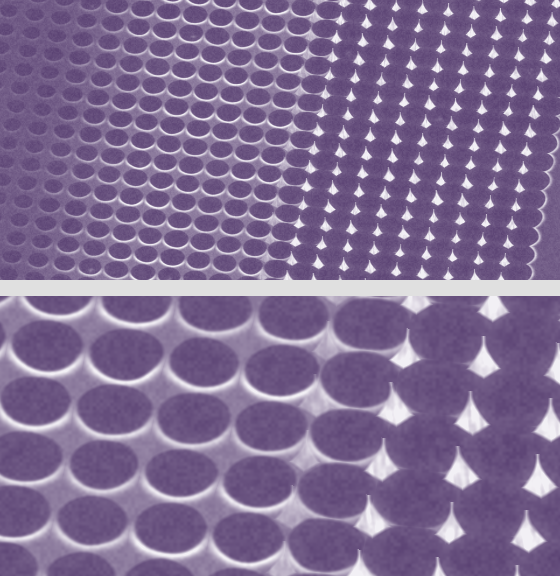
Top: the whole. Bottom: its middle third, enlarged.
Write a WebGL 2 fragment shader that draws this pattern.

```glsl
#version 300 es
precision highp float;
// Micrograph of a tilted pit lattice: shallow dimples grow, merge and leave bright spikes.

uniform vec2 u_resolution;
out vec4 outColor;

// Lengths are in canvas heights, the canvas being two wide.
const vec2 ORIGIN = vec2(0.896, 0.521);       // centre of pit (0, 0)
const vec2 COLUMN_STEP = vec2(0.0932, -0.0101);
const vec2 ROW_STEP = vec2(-0.0133, -0.0659);
const float BEND = 0.0115;                    // sag of the rows
const float LAST_COLUMN = 11.0;

// Radii and widths are in lattice cells.
const float RADIUS_SHALLOW = 0.35;
const float RADIUS_OPEN = 0.455;
const float RADIUS_MERGED = 0.59;
const float RIM_WIDTH = 0.068;
const float EDGE_SOFTNESS = 0.035;
const float GRAIN = 0.085;

const vec3 SHADOW = vec3(0.40, 0.31, 0.49);
const vec3 HIGHLIGHT = vec3(0.95, 0.94, 0.96);

float hash(vec2 p) {
    vec3 q = fract(vec3(p.xyx) * 0.1031);
    q += dot(q, q.yzx + 33.33);
    return fract((q.x + q.y) * q.z);
}

float noise(vec2 p) {
    vec2 i = floor(p), f = fract(p);
    f = f * f * (3.0 - 2.0 * f);
    return mix(mix(hash(i), hash(i + vec2(1, 0)), f.x),
               mix(hash(i + vec2(0, 1)), hash(i + vec2(1, 1)), f.x), f.y);
}

// Pits widen from left to right until they overlap.
float pitRadius(vec2 cell) {
    float r = mix(RADIUS_SHALLOW, RADIUS_OPEN, smoothstep(-9.0, -4.0, cell.x));
    r = mix(r, RADIUS_MERGED, smoothstep(0.5, 4.0, cell.x));
    return r + 0.03 * (hash(cell + 71.0) - 0.5);
}

// Arrowhead with concave flanks and a short lower prong; o is in row heights.
float spike(vec2 o, float size, float soft) {
    o /= size;
    float drop = max((0.42 - o.y) / 0.56, 0.0);
    float flank = abs(o.x) - 0.34 * pow(drop, 1.6) - 0.015;
    float base = -0.25 + 0.6 * abs(o.x) - o.y;
    return 1.0 - smoothstep(-soft, soft, max(flank, base));
}

void main() {
    vec2 p = gl_FragCoord.xy / u_resolution * vec2(2.0, 1.0);
    float rowHeight = length(ROW_STEP);
    float soft = max(EDGE_SOFTNESS, 0.8 / (u_resolution.y * rowHeight));

    // Lattice coordinates: x counts columns, y counts rows downward.
    mat2 lattice = mat2(COLUMN_STEP, ROW_STEP);
    vec2 d = p - ORIGIN;
    d.y -= BEND * d.x * d.x;
    vec2 uv = inverse(lattice) * d;
    uv += 0.05 * (vec2(noise(p * 28.0), noise(p * 28.0 + 50.0)) - 0.5);
    vec2 nearest = floor(uv + 0.5);

    // Nearest pit edge and the lit lower rims.
    float gap = 9.0, centre = 9.0, rim = 0.0;
    for (int j = -1; j <= 1; j++) {
        for (int i = -1; i <= 1; i++) {
            vec2 cell = nearest + vec2(i, j);
            if (cell.x > LAST_COLUMN) continue;
            vec2 q = uv - cell;
            float r = length(q);
            float edge = r - pitRadius(cell);
            float facing = smoothstep(-0.25, 0.75, q.y / max(r, 0.001));
            float across = edge / (RIM_WIDTH * (edge > 0.0 ? 1.3 : 0.8));
            float shine = 0.75 + 0.4 * hash(cell + 13.0);
            rim = max(rim, exp(-across * across) * facing * shine);
            gap = min(gap, edge);
            centre = min(centre, r);
        }
    }
    float outside = smoothstep(-soft, soft, gap);

    // Plate and pit floors.
    float band = smoothstep(-9.0, -3.0, uv.x) * (1.0 - smoothstep(1.0, 4.0, uv.x));
    float plate = 0.07 + 0.20 * band + 0.2 * smoothstep(2.0, 4.0, uv.x);
    float pit = 0.035 - 0.05 * smoothstep(0.55, 0.2, centre) + 0.02 * band;
    float tone = mix(pit, plate, outside);

    // Crescents fade where the pits merge.
    float rimLevel = 0.1 + 0.62 * smoothstep(-8.5, -3.5, uv.x);
    rimLevel *= 1.0 - 0.9 * smoothstep(1.0, 3.8, uv.x);
    tone += rim * rimLevel * smoothstep(-0.08, 0.02, gap);

    // Spikes stand on the corners between pits.
    vec2 corner = floor(uv) + 0.5;
    float luck = hash(corner + 29.5);
    vec2 o = lattice * (uv - corner) / rowHeight;
    o.x += (luck - 0.5) * 0.25 * o.y;
    float tip = spike(o, 0.85 + 0.25 * luck, soft * 1.3);
    float streak = 0.65 + 0.4 * noise(vec2(o.x * 14.0, o.y * 4.0) + corner * 9.0);
    float grown = smoothstep(0.3, 2.8, corner.x) * step(corner.x, LAST_COLUMN);
    tone = mix(tone, streak, tip * grown);
    tone += 0.16 * grown * exp(-dot(o, o) * 14.0);

    // Bare margin past the last column, with a scalloped bright lip.
    float margin = smoothstep(LAST_COLUMN, LAST_COLUMN + 0.2, uv.x) * outside;
    float lip = exp(-pow(gap / 0.09, 2.0)) * (0.55 + 0.35 * noise(uv * 5.0));
    tone = mix(tone, 0.08 + lip, margin);

    // Rare bright debris in worn pits.
    float worn = step(0.965, hash(nearest + 7.0));
    vec2 fleck = uv - nearest - 0.25 * vec2(hash(nearest) - 0.5, 0.8);
    tone += 0.3 * worn * exp(-dot(fleck, fleck) * 60.0) * noise(p * 130.0);

    // Film grain and slow drift in brightness.
    tone += GRAIN * (noise(p * 240.0) - 0.5) + GRAIN * 0.7 * (noise(p * 110.0) - 0.5);
    tone += 0.04 * (noise(p * 5.0) - 0.5);
    outColor = vec4(mix(SHADOW, HIGHLIGHT, clamp(tone, -0.08, 1.0)), 1.0);
}
```
